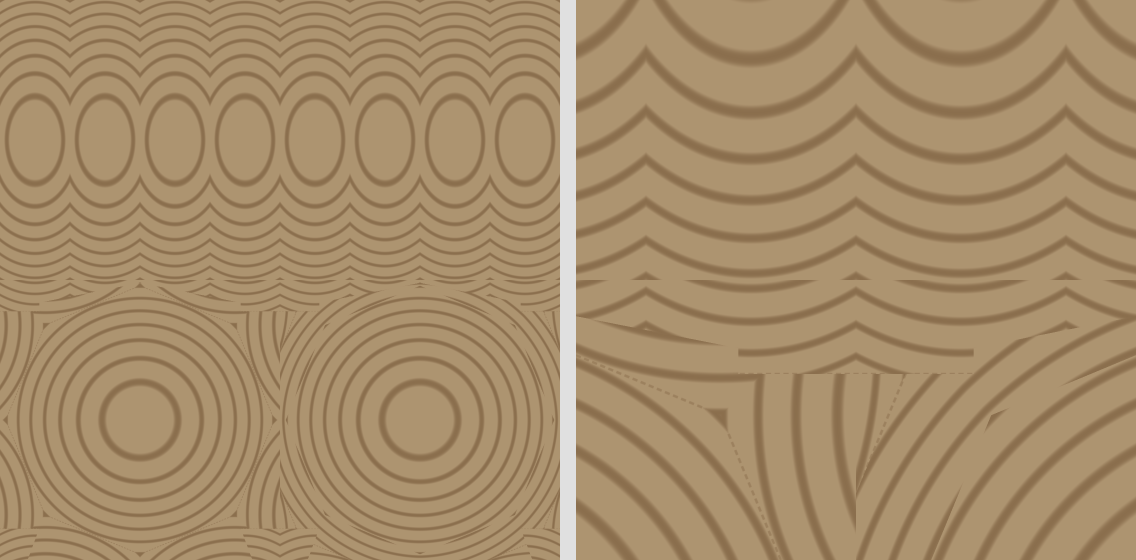
Left, the full canvas; right, a detail of the centre.
Write a WebGL 2 fragment shader that draws this pattern.

```glsl
#version 300 es
precision highp float;

#define GROUND vec3(0.68, 0.58, 0.44)
#define LINE vec3(0.54, 0.43, 0.30)
#define OVALS_PER_PANEL 4.0
#define OVAL_STRETCH 1.55
#define RING_POWER 1.75
#define RING_RATE 24.67
#define OVAL_RATE 23.96
#define OVAL_PHASE 0.181
#define APOTHEM 0.443
#define OUTER_APOTHEM 0.556
#define STRIP_SHIFT 0.018
#define SAMPLES 3

uniform vec2 u_resolution;
out vec4 fragColor;

const float TAU = 6.2831853;
const vec2 FACET = vec2(0.92388, 0.38268);

// Soft dark line wherever the wave reaches its trough
float ringLine(float phase) {
    return smoothstep(0.45, 1.05, -sin(TAU * max(phase, 0.0)));
}

// Row of ovals whose outer rings merge into scallops
float ovalRow(float x, float dy) {
    float cellX = (fract(x * OVALS_PER_PANEL) - 0.5) / OVALS_PER_PANEL;
    float r = length(vec2(cellX * OVAL_STRETCH, dy));
    return ringLine(pow(r, RING_POWER) * OVAL_RATE - OVAL_PHASE);
}

// Corner zones between the round panels, filled by scallops
bool inScallops(vec2 d, float facetDist) {
    vec2 a = abs(d);
    if (a.y < 0.388 || facetDist < APOTHEM) return false;
    if (d.y > 0.0) return a.x > 0.357 + 0.37 * (a.y - 0.38);
    return a.x > 0.36 || a.y > 0.419 + 0.197 * (0.359 - a.x);
}

// Fine dotted seam along a boundary
float seam(float dist, float along) {
    float dots = smoothstep(0.3, 0.5, abs(fract(along * 96.0) - 0.5) * 2.0);
    return 0.5 * dots * (1.0 - smoothstep(0.0008, 0.0022, abs(dist)));
}

// Rings in an octagon, continued outside from displaced centres
float roundPanel(vec2 q) {
    bool mirrored = q.x < 1.0;
    vec2 d = q - vec2(mirrored ? 0.5 : 1.5, 1.5);
    vec2 a = abs(d);
    vec2 normal = a.x > a.y ? FACET : FACET.yx;
    float facetDist = dot(a, normal);

    if (inScallops(d, facetDist)) {
        float dy = d.y < 0.0 ? q.y - 0.5 : 2.5 - q.y;
        return max(ovalRow(q.x, dy - STRIP_SHIFT), seam(a.y - 0.388, q.x));
    }

    vec2 centre = vec2(0.0);
    if (facetDist > APOTHEM) {
        if (mirrored) centre = 2.0 * APOTHEM * normal;
        else if (facetDist < OUTER_APOTHEM) centre = -0.03 * normal;
        else centre = 2.0 * OUTER_APOTHEM * normal;
    }
    float ink = ringLine(pow(length(a - centre), RING_POWER) * RING_RATE);
    float edge = mirrored ? APOTHEM : OUTER_APOTHEM;
    return max(ink, seam(facetDist - edge, dot(a, vec2(-normal.y, normal.x))));
}

float pattern(vec2 uv) {
    vec2 q = 2.0 * vec2(uv.x, 1.0 - uv.y);
    return q.y < 1.0 ? ovalRow(q.x, q.y - 0.5) : roundPanel(q);
}

void main() {
    // Average a small grid of samples to smooth the cuts
    float ink = 0.0;
    for (int j = 0; j < SAMPLES; j++) {
        for (int i = 0; i < SAMPLES; i++) {
            vec2 offset = (vec2(i, j) + 0.5) / float(SAMPLES) - 0.5;
            ink += pattern((gl_FragCoord.xy + offset) / u_resolution);
        }
    }
    ink /= float(SAMPLES * SAMPLES);
    fragColor = vec4(mix(GROUND, LINE, ink), 1.0);
}
```
